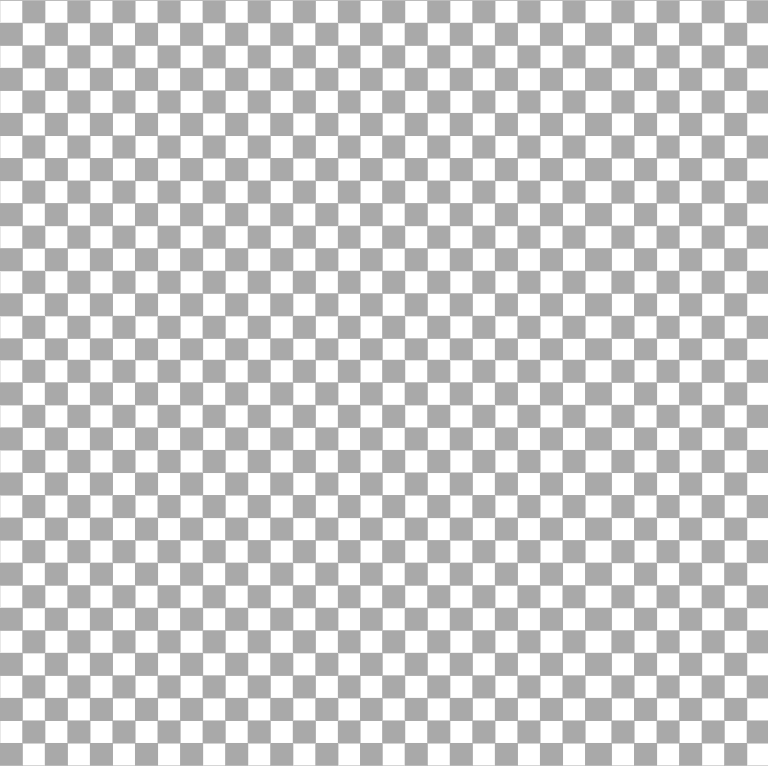
This pattern is drawn by a WebGL 1 fragment shader. Its source:

```glsl
precision highp float;
// Grey and white checkerboard, 34 cells across and down, with a thin white
// strip below. Each cell is a signed distance to its nearest border, and
// ramps in the cell coordinates make a few cells uneven in size.

uniform vec2 u_resolution;

// Linear step from 0 to 1 between two cell positions.
float ramp(float start, float end, float position) {
    return clamp((position - start) / (end - start), 0.0, 1.0);
}

// Distance to the nearest cell border on each axis, positive in even cells.
vec2 signedBorder(vec2 cell) {
    return 0.5 - abs(mod(cell + 0.5, 2.0) - 1.0);
}

void main() {
    vec2 uv = gl_FragCoord.xy / u_resolution;

    // Cells are counted from the upper left corner.
    vec2 cell = vec2(uv.x, 1.0 - uv.y) * 34.07;
    float pixel = 34.07 / min(u_resolution.x, u_resolution.y);

    // Slightly narrow middle columns, one wide column, one short row.
    vec2 warped = cell;
    warped.x += 0.035 * ramp(15.0, 17.0, cell.x) - 0.173 * ramp(25.98, 27.15, cell.x);
    warped.y += 0.05 * ramp(15.0, 15.96, cell.y) - 0.022;

    // Positive distance lies in white; grey cells spread a little over it.
    vec2 border = signedBorder(warped);
    float nearest = min(abs(border.x), abs(border.y));
    float whiteDistance = nearest * sign(border.x * border.y) - 0.012;

    // The strip below the last row is white all along.
    whiteDistance = max(whiteDistance, warped.y - 34.0);

    // Borders are smoothed over one pixel.
    float white = clamp(0.5 + whiteDistance / pixel, 0.0, 1.0);
    gl_FragColor = vec4(vec3(mix(0.663, 1.0, white)), 1.0);
}
```
